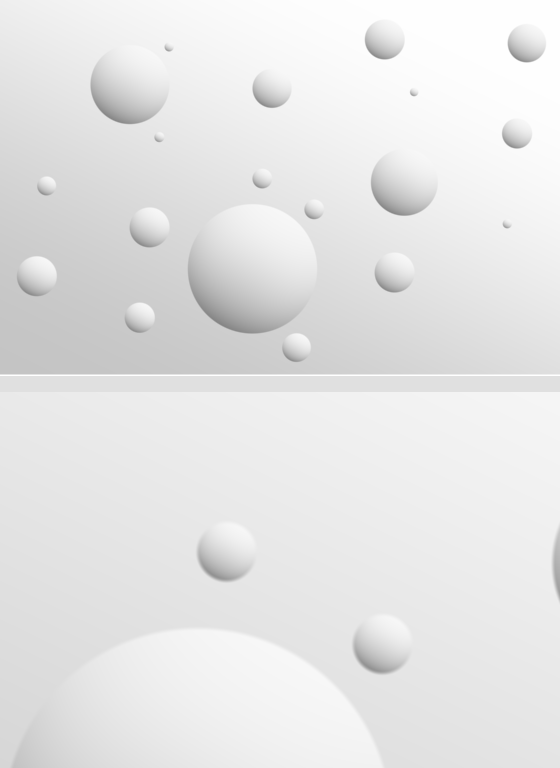
Top: the whole. Bottom: its middle third, enlarged.
Give the GLSL for this background, as a Shadertoy shader.

```glsl
// Matte pale spheres of mixed sizes floating before a soft diagonal gradient.
// A low-discrepancy sequence scatters the centres, the largest sphere pushes
// the others clear, and each disc is shaded by light from the upper right.

const int   COUNT = 19;
const float RADII[COUNT] = float[COUNT](      // in canvas heights
    0.172, 0.105, 0.012, 0.053, 0.026, 0.040, 0.040, 0.053, 0.052, 0.053,
    0.051, 0.089, 0.038, 0.013, 0.053, 0.011, 0.026, 0.012, 0.025);

const vec2  SEQUENCE_START = vec2(0.445, 0.250);
const vec2  SEQUENCE_STEP  = vec2(0.7549, 0.5698);
const vec2  MARGIN         = vec2(0.08, 0.07);
const float CLEARANCE      = 0.03;

const vec2  LIGHT_DIR      = vec2(0.50, 0.866);
const float LIT_TONE       = 0.97;
const float SHADE_DEPTH    = 0.36;
const float SHADE_POWER    = 1.8;
const float RIM_DEPTH      = 0.10;
const float EDGE_SOFTNESS  = 0.0025;

const float BACK_LIGHT     = 0.995;
const float BACK_DARK      = 0.770;
const vec2  BACK_SLOPE     = vec2(0.42, 0.58);
const vec2  BACK_RANGE     = vec2(0.13, 0.98);
const float BASE_STRIP     = 0.004;           // bright line along the bottom

// Background tone: bright at the upper right, grey at the lower left
float backdrop(vec2 uv) {
    float fall = dot(1.0 - uv, BACK_SLOPE);
    return mix(BACK_LIGHT, BACK_DARK, smoothstep(BACK_RANGE.x, BACK_RANGE.y, fall));
}

// Evenly spread position for a sphere index
vec2 scatter(int i, float aspect) {
    vec2 cell = fract(SEQUENCE_START + float(i) * SEQUENCE_STEP);
    return mix(MARGIN, vec2(aspect, 1.0) - MARGIN, cell);
}

// Sphere centre, moved outward where it would touch the largest sphere
vec2 sphereCentre(int i, float aspect) {
    vec2 centre = scatter(i, aspect);
    if (i == 0) return centre;
    vec2 hub = scatter(0, aspect);
    vec2 away = centre - hub;
    float reach = RADII[0] + RADII[i] + CLEARANCE;
    return hub + away * max(1.0, reach / length(away));
}

// Tone on a unit disc: directional falloff with a darker shadowed rim
float sphereTone(vec2 q) {
    float shadow = clamp(0.5 - 0.5 * dot(q, LIGHT_DIR), 0.0, 1.0);
    float r2 = min(dot(q, q), 1.0);
    return LIT_TONE - SHADE_DEPTH * pow(shadow, SHADE_POWER)
                    - RIM_DEPTH * shadow * r2 * r2;
}

void mainImage(out vec4 fragColor, in vec2 fragCoord) {
    vec2 p = fragCoord / iResolution.y;
    float aspect = iResolution.x / iResolution.y;
    float edge = max(EDGE_SOFTNESS, 0.75 / iResolution.y);

    float tone = backdrop(fragCoord / iResolution.xy);
    tone = mix(1.0, tone, smoothstep(BASE_STRIP - edge, BASE_STRIP + edge, p.y));

    for (int i = 0; i < COUNT; i++) {
        vec2 offset = p - sphereCentre(i, aspect);
        float cover = 1.0 - smoothstep(-edge, edge, length(offset) - RADII[i]);
        tone = mix(tone, sphereTone(offset / RADII[i]), cover);
    }

    fragColor = vec4(vec3(tone), 1.0);
}
```
